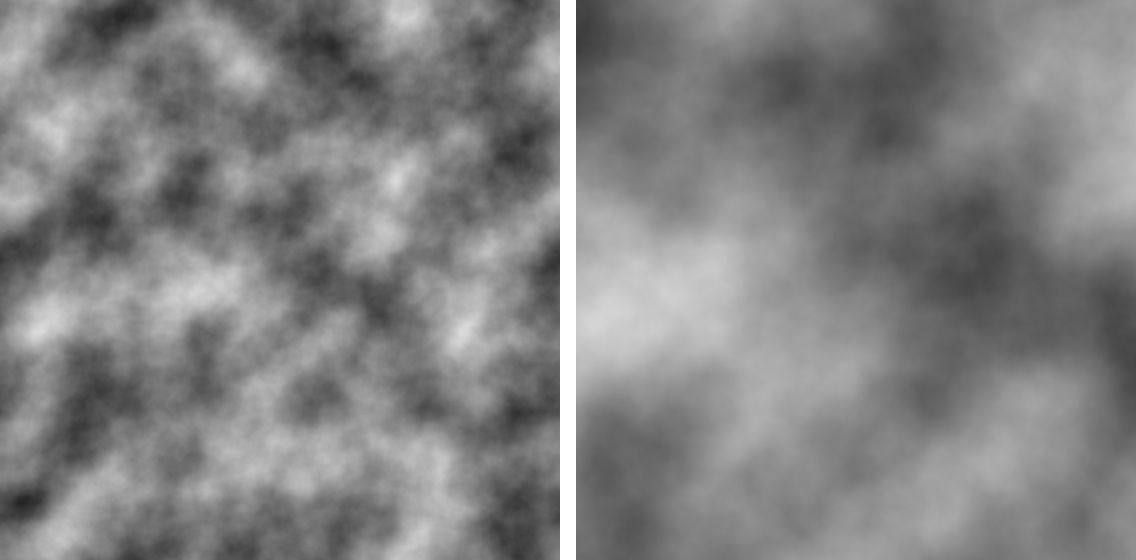
Left, the full canvas; right, a detail of the centre.
Give the GLSL for this texture, as a WebGL 2 fragment shader.

```glsl
#version 300 es
precision highp float;
precision highp int;

uniform vec2 u_resolution;
out vec4 fragColor;

const float CELLS = 6.0;      // base lattice cells per canvas side
const float SKEW = 1.0;       // whole-number shear along the rising diagonal, fades with octave
const int OCTAVES = 7;
const float GAIN = 0.46;      // amplitude ratio between octaves
const float MID_GREY = 0.497;
const float CONTRAST = 0.49;
const uint SEED = 41u;

// Integer mixing hash, two values in 0..1
vec2 hash2(ivec2 cell, uint seed) {
    uvec2 v = uvec2(cell) * 1664525u + 10139u + seed * 7919u;
    v.x += v.y * 1664525u;
    v.y += v.x * 1664525u;
    v ^= v >> 16u;
    v.x += v.y * 1664525u;
    v.y += v.x * 1664525u;
    v ^= v >> 16u;
    return vec2(v & 0xffffu) / 65535.0;
}

// Sheared lattice coordinates; a step of one canvas is a whole lattice vector
vec2 toLattice(vec2 p, float cells) {
    return cells * p - SKEW * p.yx;
}

// Reduce a lattice cell to its representative inside one canvas
vec2 wrapCell(vec2 cell, float cells) {
    float det = cells * cells - SKEW * SKEW;
    vec2 tile = floor((cells * cell + SKEW * cell.yx + 0.5) / det);
    return cell - toLattice(tile, cells);
}

// Contribution of one lattice corner: unit gradient dotted with the offset
float corner(vec2 cell, vec2 offset, float cells, uint seed) {
    vec2 slope = hash2(ivec2(wrapCell(cell, cells)), seed) - 0.5;
    return dot(normalize(slope + 1e-5), offset);
}

// Wrapping gradient noise
float gradientNoise(vec2 uv, float cells, uint seed) {
    vec2 p = toLattice(uv, cells);
    vec2 cell = floor(p);
    vec2 f = p - cell;
    vec2 fade = f * f * f * (f * (f * 6.0 - 15.0) + 10.0);
    const vec2 X = vec2(1.0, 0.0);
    const vec2 Y = vec2(0.0, 1.0);
    float low = mix(corner(cell, f, cells, seed),
                    corner(cell + X, f - X, cells, seed), fade.x);
    float high = mix(corner(cell + Y, f - Y, cells, seed),
                     corner(cell + X + Y, f - X - Y, cells, seed), fade.x);
    return mix(low, high, fade.y);
}

// Layered noise, frequency doubling per octave
float clouds(vec2 uv) {
    float sum = 0.0;
    float amplitude = 1.0;
    float cells = CELLS;
    for (int i = 0; i < OCTAVES; i++) {
        sum += amplitude * gradientNoise(uv, cells, SEED + uint(i));
        amplitude *= GAIN;
        cells *= 2.0;
    }
    return sum;
}

void main() {
    vec2 uv = gl_FragCoord.xy / u_resolution;
    float grey = MID_GREY + CONTRAST * clouds(uv);
    fragColor = vec4(vec3(clamp(grey, 0.0, 1.0)), 1.0);
}
```
